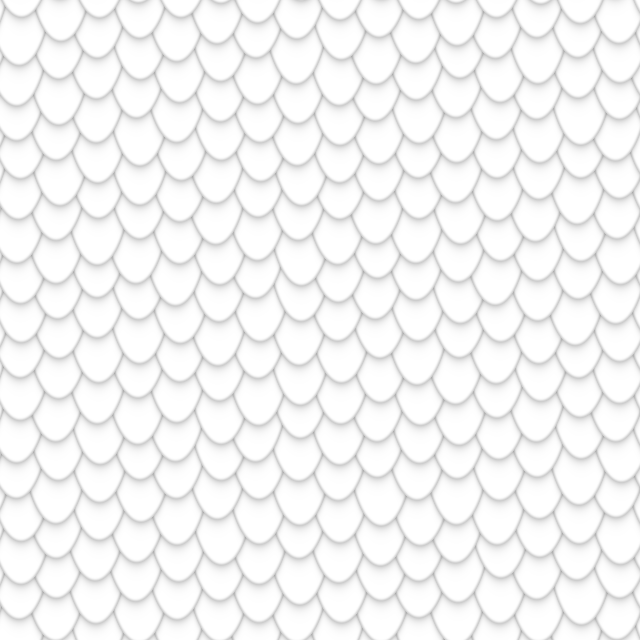
A Shadertoy shader for this pattern:

```glsl
// White overlapping scales: 16 staggered columns of 16 rounded tips, each nudged at random.
// Scales are painted from the lowest half row upward; each one drops a soft shadow
// on those beneath it and darkens along its own curved rim.

const float SCALES_ACROSS = 16.0;          // columns, and scales per column
const vec2  TIP_OFFSET = vec2(0.46, -0.05); // tip position in its cell
const vec2  TIP_JITTER = vec2(0.08, 0.11);  // largest nudge, in cells
const float CURVE_ROUND = 1.5;             // quadratic part of the outline
const float CURVE_FLARE = 0.95;            // quartic part, steepens the shoulders
const float RIM_DEPTH = 0.19;
const float RIM_WIDTH = 0.048;
const float SHADOW_DEPTH = 0.20;
const float SHADOW_REACH = 0.10;
const vec3  SCALE_COLOR = vec3(1.0);

// Integer hash, two values in -1..1
vec2 hashSigned(ivec2 cell) {
    uvec2 v = uvec2(cell + 4096) * 1664525u + 1013904223u;
    v.x += v.y * 1664525u;
    v.y += v.x * 1664525u;
    v ^= v >> 16u;
    v.x += v.y * 1664525u;
    v.y += v.x * 1664525u;
    v ^= v >> 16u;
    return vec2(v & 65535u) / 32767.5 - 1.0;
}

// Height above the scale's lower outline (x) and approximate distance to it (y)
vec2 outlineGap(vec2 q) {
    float x2 = q.x * q.x;
    float rise = q.y - x2 * (CURVE_ROUND + CURVE_FLARE * x2);
    float slope = q.x * (2.0 * CURVE_ROUND + 4.0 * CURVE_FLARE * x2);
    return vec2(rise, rise * inversesqrt(1.0 + slope * slope));
}

float rimShade(float dist) {
    float t = max(dist, 0.0) / RIM_WIDTH;
    return 1.0 - RIM_DEPTH * exp(-t * t);
}

// Measured vertically, so it is deepest below the tips
float shadowShade(float rise) {
    return 1.0 - SHADOW_DEPTH * exp(min(rise, 0.0) / SHADOW_REACH);
}

void mainImage(out vec4 fragColor, in vec2 fragCoord) {
    vec2 p = fragCoord / iResolution.y * SCALES_ACROSS;
    float pixel = SCALES_ACROSS / iResolution.y;
    int column = int(floor(p.x));
    int halfRow = int(floor(2.0 * p.y));
    float shade = 1.0;

    // Paint from low to high so that upper scales cover lower ones
    for (int j = -5; j <= 3; j++) {
        for (int i = -1; i <= 1; i++) {
            ivec2 cell = ivec2(column + i, halfRow + j);
            if (((cell.x + cell.y) & 1) == 0) continue; // stagger
            vec2 tip = vec2(cell) * vec2(1.0, 0.5) + TIP_OFFSET
                     + TIP_JITTER * hashSigned(cell);
            vec2 gap = outlineGap(p - tip);
            float cover = smoothstep(-0.5 * pixel, 0.5 * pixel, gap.y);
            shade = mix(shade * shadowShade(gap.x), rimShade(gap.y), cover);
        }
    }
    fragColor = vec4(SCALE_COLOR * shade, 1.0);
}
```
